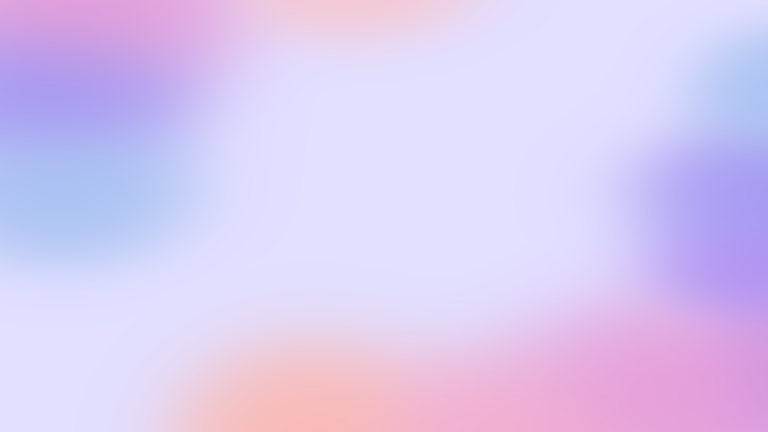
A WebGL 2 fragment shader for this background:

```glsl
#version 300 es
precision highp float;
// Soft pastel mesh gradient: blurred colour glows around a pale lavender field.

uniform vec2 u_resolution;
out vec4 fragColor;

const vec2 CANVAS = vec2(16.0 / 9.0, 1.0);
const float STRENGTH = 6.0;

const vec3 LAVENDER = vec3(0.885, 0.875, 1.00);
const vec3 PINK     = vec3(0.90, 0.59, 0.83);
const vec3 ORCHID   = vec3(0.80, 0.55, 0.87);
const vec3 VIOLET   = vec3(0.67, 0.54, 0.94);
const vec3 INDIGO   = vec3(0.61, 0.57, 0.94);
const vec3 SKY      = vec3(0.64, 0.75, 0.94);
const vec3 ROSE     = vec3(0.96, 0.66, 0.79);
const vec3 PEACH    = vec3(0.99, 0.71, 0.67);
const vec3 BLUSH    = vec3(0.97, 0.77, 0.80);

// Elliptical Gaussian glow: weighted colour in rgb, weight in a.
vec4 glow(vec2 p, vec2 centre, vec2 radius, vec3 colour) {
    vec2 d = (p - centre) / radius;
    return vec4(colour, 1.0) * STRENGTH * exp(-dot(d, d));
}

// Pink to blue cloud in the upper left, with a warm trail along the top.
vec4 upperLeft(vec2 p) {
    return glow(p, vec2(0.19, 1.00), vec2(0.25, 0.15), PINK)
         + glow(p, vec2(0.12, 0.80), vec2(0.22, 0.135), INDIGO)
         + glow(p, vec2(0.14, 0.57), vec2(0.20, 0.12), SKY)
         + glow(p, vec2(0.81, 1.07), vec2(0.20, 0.105), BLUSH);
}

// Blue to orchid band down the right edge.
vec4 rightEdge(vec2 p) {
    return glow(p, vec2(1.85, 0.78), vec2(0.16, 0.105), SKY)
         + glow(p, vec2(1.83, 0.55), vec2(0.23, 0.115), INDIGO)
         + glow(p, vec2(1.81, 0.375), vec2(0.20, 0.10), VIOLET)
         + glow(p, vec2(1.85, 0.135), vec2(0.16, 0.14), ORCHID);
}

// Pink to peach band along the bottom edge.
vec4 bottomEdge(vec2 p) {
    return glow(p, vec2(1.57, 0.07), vec2(0.265, 0.16), PINK)
         + glow(p, vec2(1.16, -0.04), vec2(0.265, 0.15), ROSE)
         + glow(p, vec2(0.72, -0.04), vec2(0.21, 0.165), PEACH);
}

void main() {
    vec2 p = gl_FragCoord.xy / u_resolution * CANVAS;

    // Weighted average of the field and all glows.
    vec4 sum = vec4(LAVENDER, 1.0) + upperLeft(p) + rightEdge(p) + bottomEdge(p);
    fragColor = vec4(sum.rgb / sum.a, 1.0);
}
```
